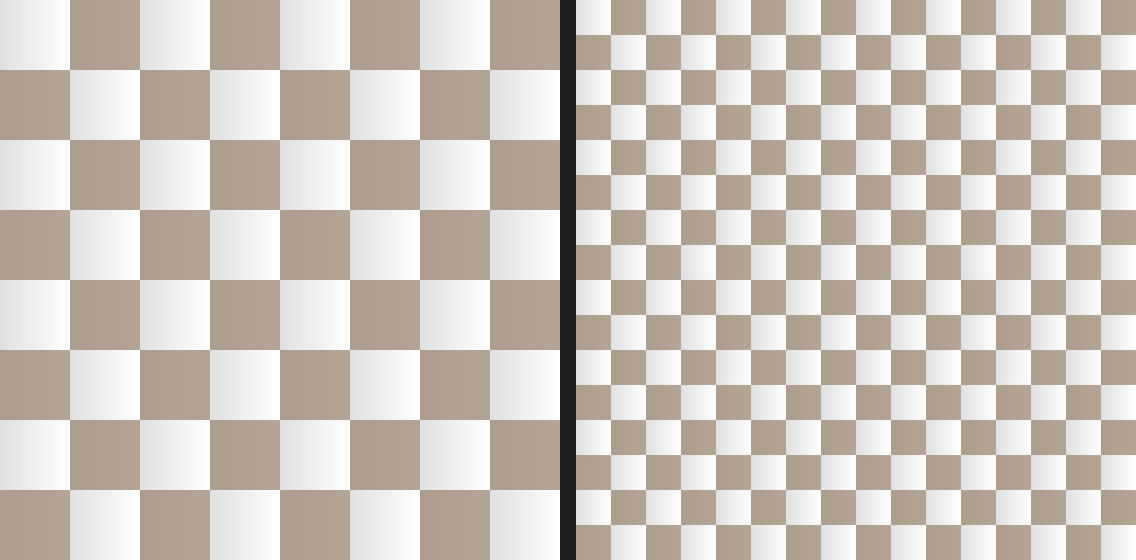
Left: one tile. Right: repeated 2 by 2.
This pattern is drawn by a three.js fragment shader. Its source:

```glsl
// Taupe and white checkerboard, each square shaded from left to right.
varying vec2 vUv;

const float SQUARES = 8.0; // squares across and down, even so that it tiles

const vec3 TAUPE_LEFT = vec3(0.675, 0.616, 0.553);
const vec3 TAUPE_RIGHT = vec3(0.702, 0.643, 0.580);
const vec3 WHITE_LEFT = vec3(0.878);
const vec3 WHITE_RIGHT = vec3(1.0);

// Signed distance to the nearest grid line, positive in even squares
vec2 stripeDistance(vec2 p) {
  return 0.5 - abs(mod(p + 0.5, 2.0) - 1.0);
}

// 1 in squares of even parity, 0 in odd ones, with smoothed edges
float checker(vec2 p, vec2 edgeWidth) {
  vec2 side = clamp(2.0 * stripeDistance(p) / edgeWidth, -1.0, 1.0);
  return 0.5 + 0.5 * side.x * side.y;
}

void main() {
  vec2 p = vUv * SQUARES;
  vec2 edgeWidth = max(fwidth(p), vec2(0.0001));

  // Shading restarts at the left side of every square
  float across = fract(p.x);
  vec3 taupe = mix(TAUPE_LEFT, TAUPE_RIGHT, across);
  vec3 white = mix(WHITE_LEFT, WHITE_RIGHT, across);

  gl_FragColor = vec4(mix(white, taupe, checker(p, edgeWidth)), 1.0);
}
```
